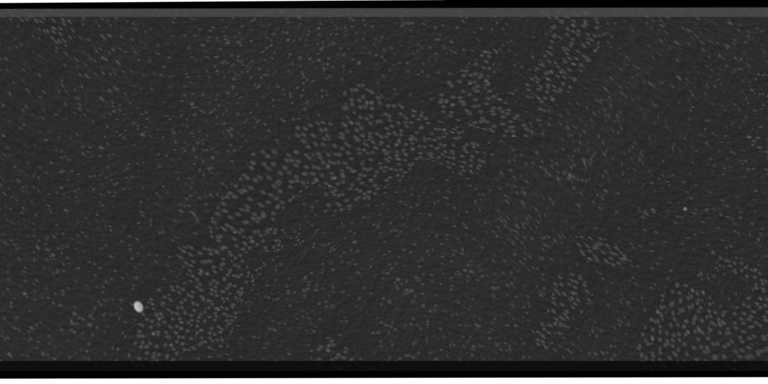
Reproduce this texture procedurally as a Shadertoy shader.

```glsl
vec2 hash2(vec2 c) {
    vec3 h = fract(c.xyx * vec3(0.1031, 0.1030, 0.0973));
    h += dot(h, h.yzx + 33.33);
    return fract((h.xx + h.yz) * h.zy);
}

// Distance to the nearest cell point, and that cell's random value
vec2 cellular(vec2 p) {
    vec2 home = floor(p), nearest = vec2(9.0, 0.0);
    for (int y = -1; y <= 1; y++)
    for (int x = -1; x <= 1; x++) {
        vec2 cell = home + vec2(x, y);
        float d = distance(p, cell + hash2(cell));
        if (d < nearest.x) nearest = vec2(d, hash2(cell + 57.0).x);
    }
    return nearest;
}

float patches(vec2 p) {
    float a = sin(p.x * 5.1 + 2.0 * sin(p.y * 4.3 + 0.6));
    float b = sin(p.y * 9.7 - p.x * 7.3 + 1.7 * sin(p.x * 6.1));
    float c = sin(p.x * 23.0 + p.y * 17.0 + 2.0 * sin(p.y * 19.0));
    return 0.5 + 0.2 * a + 0.18 * b + 0.12 * c;
}

float relief(vec2 p) {
    float fine = cellular(p * vec2(78.0, 96.0)).x;
    float coarse = cellular(p * vec2(34.0, 46.0) + 19.0).x;
    return 0.6 * fine + 0.6 * coarse;
}

float stone(vec2 p) {
    // Bend the grain into slanted, wavy drifts
    vec2 q = p + 0.018 * sin(p.yx * vec2(13.0, 8.0) + 2.0 * sin(p * 5.0));
    q.y += 0.25 * q.x + 0.06 * sin(q.x * 4.0);
    float density = patches(p);

    // Bumps lit from the upper left
    float slope = relief(q) - relief(q + vec2(-0.003, 0.004));
    float tone = 0.170 + 0.055 * slope + 0.018 * (density - 0.5);

    // Pale mineral flecks, fine and coarse
    vec2 fleck = cellular(q * vec2(82.0, 100.0) + 41.0);
    float bright = smoothstep(0.93 - 0.35 * density, 1.0, fleck.y);
    tone += 0.10 * bright * smoothstep(0.6, 0.1, fleck.x);
    fleck = cellular(q * vec2(48.0, 62.0) + 83.0);
    bright = smoothstep(1.08 - 0.25 * density, 1.0, fleck.y);
    tone += 0.11 * bright * smoothstep(0.45, 0.1, fleck.x);

    // Two chips
    vec2 chip = p - vec2(0.361, 0.201);
    chip.x += 0.2 * chip.y;
    float chipMask = smoothstep(0.019, 0.009, length(chip * vec2(1.2, 1.0)));
    tone = mix(tone, 0.70 - 9.0 * chip.x, chipMask);
    tone += 0.28 * smoothstep(0.008, 0.002, distance(p, vec2(1.784, 0.456)));
    return tone;
}

void mainImage(out vec4 fragColor, in vec2 fragCoord) {
    vec2 p = fragCoord / iResolution.y;
    float soft = max(0.0025, 0.7 / iResolution.y);
    float tilt = 0.002 * p.x;
    float body = stone(p);

    // Bottom border: white margin, black gap, dark bevel
    float tone = mix(1.0, 0.0, smoothstep(-soft, soft, p.y - 0.014 - tilt));
    float bevel = 0.055 + 0.15 * (body - 0.17);
    tone = mix(tone, bevel, smoothstep(-soft, soft, p.y - 0.034));
    tone = mix(tone, body, smoothstep(-soft, soft, p.y - 0.060));

    // Top border: lit bevel, black gap, thin white wedge
    float litBevel = 0.27 + 0.25 * (body - 0.17);
    tone = mix(tone, litBevel, smoothstep(-soft, soft, p.y - 0.956));
    tone = mix(tone, 0.0, smoothstep(-soft, soft, p.y - 0.977 - tilt));
    float wedge = p.y - 0.992 - 0.007 * p.x;
    tone = mix(tone, 1.0, smoothstep(-soft, soft, wedge) * step(p.x, 1.16));

    fragColor = vec4(vec3(clamp(tone, 0.0, 1.0)), 1.0);
}
```
